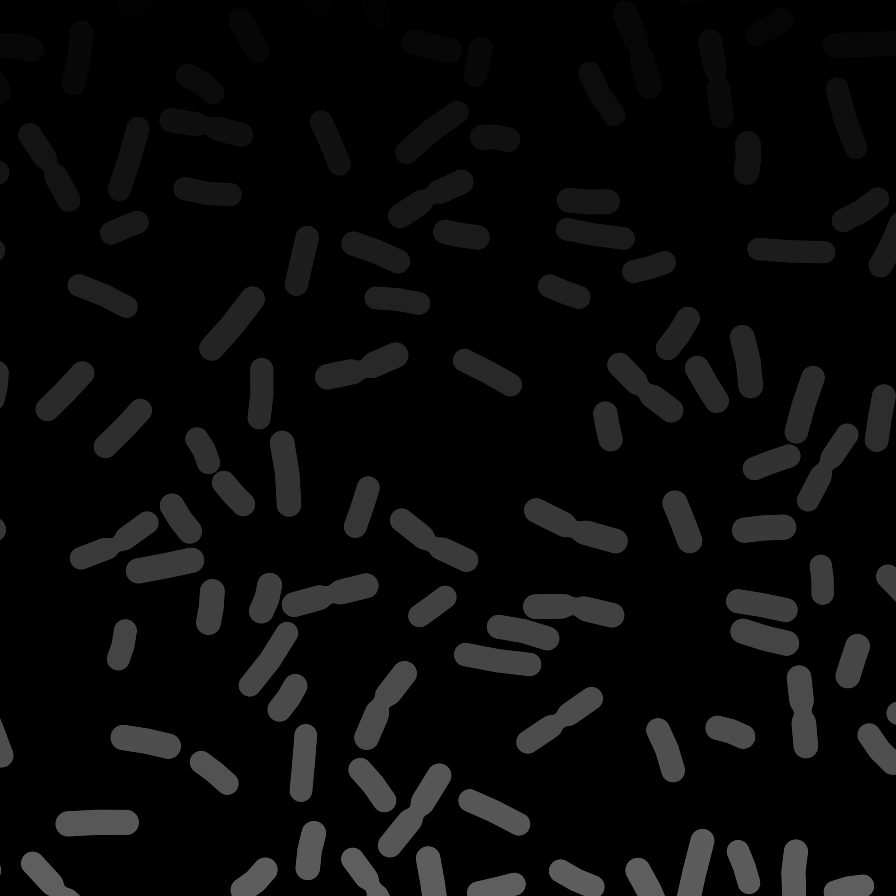
Reproduce this pattern procedurally as a Shadertoy shader.

```glsl
const float GRID = 16.0;                      // candidate rods per canvas height
const vec2  HALF_LENGTH = vec2(0.014, 0.048); // spine half length, min and max
const vec2  RADIUS = vec2(0.0125, 0.0143);    // rod radius, min and max
const float GAP = 0.0015;                     // least space between rods
const float BEND = 0.007;                     // sideways offset of the spine middle
const float DIVIDING_LENGTH = 0.038;          // longer rods are pinched at the waist
const float PINCH_DEPTH = 0.0038;
const float PINCH_WIDTH = 0.0065;
const float ANGLE_SPREAD = 2.2;               // scatter around the local direction
const float TOP_GREY = 0.008;
const float BOTTOM_GREY = 0.37;
const int   SPINE_STEPS = 6;

struct Rod {
    vec2 center, tail, waist, head;
    float radius, pinch, priority;
};

vec3 hash3(vec3 p) {
    p = fract(p * vec3(0.1031, 0.1030, 0.0973));
    p += dot(p, p.yxz + 33.33);
    return fract((p.xxy + p.yxx) * p.zyx);
}

// Slowly turning direction, so that close rods often lie side by side
float flowAngle(vec2 p) {
    return 1.7 * sin(5.0 * p.x + 2.0 * p.y + 0.6)
         + 1.4 * sin(6.3 * p.y - 3.1 * p.x + 2.1);
}

Rod makeRod(vec2 cell) {
    vec3 place = hash3(vec3(cell + 57.0, 11.0));
    vec3 form = hash3(vec3(cell + 83.0, 29.0));
    Rod rod;
    rod.center = (cell + place.xy) / GRID;
    float angle = flowAngle(rod.center) + (place.z - 0.5) * ANGLE_SPREAD;
    vec2 along = vec2(cos(angle), sin(angle));
    vec2 across = vec2(-along.y, along.x);
    float halfLength = mix(HALF_LENGTH.x, HALF_LENGTH.y, form.x);
    float dividing = step(DIVIDING_LENGTH, halfLength);
    float bend = (form.y - 0.5) * BEND * mix(0.6, 1.6, dividing);
    rod.tail = rod.center - along * halfLength;
    rod.head = rod.center + along * halfLength;
    rod.waist = rod.center + across * bend;
    rod.radius = mix(RADIUS.x, RADIUS.y, fract(form.y * 7.0));
    rod.pinch = PINCH_DEPTH * dividing;
    rod.priority = form.z;
    return rod;
}

float segmentDistance(vec2 p, vec2 a, vec2 b) {
    vec2 ap = p - a, ab = b - a;
    return length(ap - ab * clamp(dot(ap, ab) / dot(ab, ab), 0.0, 1.0));
}

float spineDistance(vec2 p, Rod rod) {
    return min(segmentDistance(p, rod.tail, rod.waist),
               segmentDistance(p, rod.waist, rod.head));
}

float rodDistance(vec2 p, Rod rod) {
    float t = dot(p - rod.waist, normalize(rod.head - rod.tail)) / PINCH_WIDTH;
    return spineDistance(p, rod) - rod.radius + rod.pinch * exp(-t * t);
}

bool rodsOverlap(Rod a, Rod b) {
    float reach = a.radius + b.radius + GAP;
    float span = distance(a.head, a.tail) + distance(b.head, b.tail);
    if (distance(a.center, b.center) > 0.5 * span + reach) return false;
    for (int i = 0; i <= SPINE_STEPS; i++) {
        float t = 2.0 * float(i) / float(SPINE_STEPS);
        vec2 p = t < 1.0 ? mix(a.tail, a.waist, t) : mix(a.waist, a.head, t - 1.0);
        if (spineDistance(p, b) < reach) return true;
    }
    return false;
}

// A rod stays only if it clears all neighbours of higher priority
bool survives(Rod rod, vec2 cell) {
    for (int y = -2; y <= 2; y++)
    for (int x = -2; x <= 2; x++) {
        if (x == 0 && y == 0) continue;
        Rod other = makeRod(cell + vec2(x, y));
        if (other.priority > rod.priority && rodsOverlap(rod, other)) return false;
    }
    return true;
}

void mainImage(out vec4 fragColor, in vec2 fragCoord) {
    float pixel = 1.0 / iResolution.y;
    vec2 uv = fragCoord * pixel;
    vec2 home = floor(uv * GRID);
    float grey = 0.0;

    for (int y = -1; y <= 1; y++)
    for (int x = -1; x <= 1; x++) {
        vec2 cell = home + vec2(x, y);
        Rod rod = makeRod(cell);
        float coverage = 1.0 - smoothstep(-0.5 * pixel, 0.5 * pixel, rodDistance(uv, rod));
        if (coverage > 0.0 && survives(rod, cell)) {
            // One flat tone per rod, brighter toward the bottom
            float tone = mix(BOTTOM_GREY, TOP_GREY, clamp(rod.center.y, 0.0, 1.0));
            grey = max(grey, tone * coverage);
        }
    }
    fragColor = vec4(vec3(grey), 1.0);
}
```
